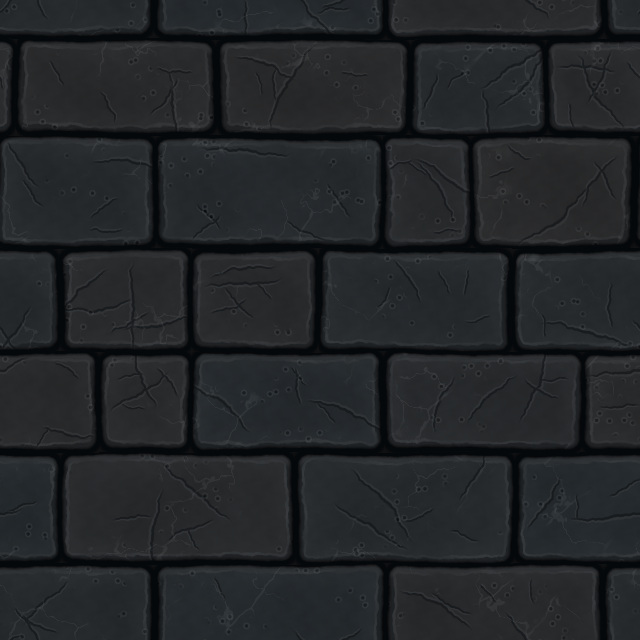
Give the GLSL for this texture, as a WebGL 1 fragment shader.

```glsl
precision highp float;
// Draws a tiling wall of dark, chipped and cracked slate bricks in six uneven courses.
uniform vec2 u_resolution;

float hash(vec2 p) {
  return fract(sin(dot(mod(p, 913.0), vec2(12.99, 78.23))) * 4375.85);
}

// Layered sines, roughly -1 to 1
float wave(vec2 p) {
  float sum = 0.0, gain = 0.55;
  for (int i = 0; i < 4; i++) {
    sum += gain * sin(p.x + 1.7 * sin(p.y));
    p = mat2(1.6, 1.2, -1.2, 1.6) * p + 1.3;
    gain *= 0.55;
  }
  return sum;
}

// Cellular noise: distances to the nearest and second nearest points
vec2 cells(vec2 p) {
  vec2 nearest = vec2(9.0);
  for (int j = -1; j <= 1; j++) {
    for (int i = -1; i <= 1; i++) {
      vec2 corner = floor(p) + vec2(float(i), float(j));
      float d = length(corner + vec2(hash(corner), hash(corner + 41.3)) - p);
      nearest = d < nearest.x ? vec2(d, nearest.x) : vec2(nearest.x, min(nearest.y, d));
    }
  }
  return nearest;
}

// Soft line of half width w around zero
float line(float d, float w) {
  return 1.0 - smoothstep(0.3 * w, w, abs(d));
}

void main() {
  vec2 uv = gl_FragCoord.xy / u_resolution;
  float pixel = 1.0 / u_resolution.y;
  uv += 0.0013 * sin(6.2832 * (vec2(5.0, 4.0) * uv.yx + vec2(2.0, 3.0) * uv));

  // Courses, measured down from the top: vertical span and joint positions
  float down = 0.061 + fract(0.939 - uv.y);
  vec2 span = vec2(0.881, 1.061);
  vec4 joints = vec4(0.241, 0.602, 0.944, 1.241);
  if (down < 0.212) { span = vec2(0.061, 0.212); joints = vec4(0.026, 0.339, 0.641, 0.854); }
  else if (down < 0.388) { span = vec2(0.212, 0.388); joints = vec4(0.243, 0.599, 0.737, 0.992); }
  else if (down < 0.550) { span = vec2(0.388, 0.550); joints = vec4(0.094, 0.298, 0.499, 0.800); }
  else if (down < 0.707) { span = vec2(0.550, 0.707); joints = vec4(0.155, 0.299, 0.599, 0.911); }
  else if (down < 0.881) { span = vec2(0.707, 0.881); joints = vec4(0.095, 0.460, 0.805, 1.095); }

  // The brick around this point, each side inset by its own amount
  float x = joints.x + fract(uv.x - joints.x);
  vec2 ends = x < joints.y ? joints.xy : x < joints.z ? joints.yz
            : x < joints.w ? joints.zw : vec2(joints.w, joints.x + 1.0);
  vec2 id = floor(vec2(ends.x, span.x) * 500.0 + 0.5);
  vec2 low = vec2(ends.x, span.x) + 0.0035 + 0.003 * vec2(hash(id), hash(id + 3.0));
  vec2 high = vec2(ends.y, span.y) - 0.0035 - 0.004 * vec2(hash(id + 5.0), hash(id + 7.0));
  vec2 extent = 0.5 * (high - low);
  vec2 p = (vec2(x, down) - 0.5 * (low + high)) * vec2(1.0, -1.0);
  p += 0.022 * (hash(id + 9.0) - 0.5) * vec2(p.y, -p.x);

  // Rounded outline with ragged edges
  vec2 q = abs(p) - extent + 0.016;
  float outline = length(max(q, 0.0)) + min(max(q.x, q.y), 0.0) - 0.016;
  outline += 0.001 * wave(p * 95.0 + id);
  float depth = -outline;

  // Stone face with cool or warm tint and mottling
  vec3 stone = mix(vec3(0.14, 0.16, 0.175), vec3(0.158, 0.158, 0.16), hash(id + 11.0));
  stone *= 1.0 + 0.05 * wave(p * 22.0 + id) + 0.03 * wave(p * 170.0 + id);
  stone += 0.012 * smoothstep(0.045, 0.01, depth);

  // Bevel: pale on top, dark along the foot and sides
  float rim = 0.009 + 0.0025 * wave(p * 32.0 + id) + 0.0015 * wave(p * 130.0 - id);
  float bevel = 1.0 - smoothstep(rim - 0.004, rim, depth);
  float top = smoothstep(extent.y - 0.022, extent.y - 0.008, p.y);
  stone = mix(stone, mix(vec3(0.105, 0.115, 0.125), vec3(0.185, 0.195, 0.205), top), 0.75 * bevel);
  float worn = 0.5 + 0.4 * wave(p * 40.0 + id.yx);
  stone = mix(stone, vec3(0.23, 0.24, 0.25), 0.85 * clamp(worn, 0.15, 1.0) * line(depth - rim, 0.0032));

  // Cracks: tapered wandering grooves with one lit lip
  float groove = 0.0, lip = 0.0;
  for (int i = 0; i < 5; i++) {
    vec2 seed = id + 17.0 * float(i);
    float size = hash(seed + 1.0), angle = 6.2832 * hash(seed + 2.0);
    vec2 start = (vec2(hash(seed + 4.0), hash(seed + 6.0)) - 0.5) * 1.5 * extent;
    vec2 along = mat2(cos(angle), sin(angle), -sin(angle), cos(angle)) * (p - start);
    along.y += 0.005 * wave(vec2(along.x * 55.0, seed.x)) + 3.0 * along.x * along.x * (size - 0.5);
    float taper = clamp(1.0 - abs(along.x) / mix(0.02, 0.085, size * size), 0.0, 1.0);
    float width = 0.0012 + 0.0016 * taper * size;
    float fade = smoothstep(0.0, 0.3, taper);
    groove = max(groove, fade * line(along.y, width + 0.5 * pixel));
    lip = max(lip, fade * line(along.y - 1.5 * width, width + 0.5 * pixel));
  }
  stone = mix(stone, vec3(0.22, 0.23, 0.24), 0.55 * lip);
  stone = mix(stone, vec3(0.08, 0.09, 0.1), 0.75 * groove);

  // Faint broken veins and scattered pits
  vec2 vein = cells(p * 13.0 + 0.22 * wave(p * 45.0) + id);
  float patches = smoothstep(0.05, 0.6, wave(p * 19.0 + id.yx));
  stone += 0.045 * patches * line(vein.y - vein.x, 0.05);
  float pit = cells(p * 42.0 + id).x;
  float pitted = smoothstep(0.35, 0.7, wave(p * 26.0 - id));
  stone += pitted * (0.04 * line(pit - 0.17, 0.08) - 0.05 * (1.0 - smoothstep(0.05, 0.15, pit)));

  // Shadowed mortar, a little lighter where the gap is wide
  vec3 mortar = mix(vec3(0.02, 0.03, 0.04), vec3(0.06, 0.065, 0.07), smoothstep(0.006, 0.013, outline));
  stone *= mix(0.6, 1.0, smoothstep(0.0, 0.005, depth));
  float edge = max(pixel, 0.0012);
  gl_FragColor = vec4(mix(stone, mortar, smoothstep(-edge, edge, outline)), 1.0);
}
```
